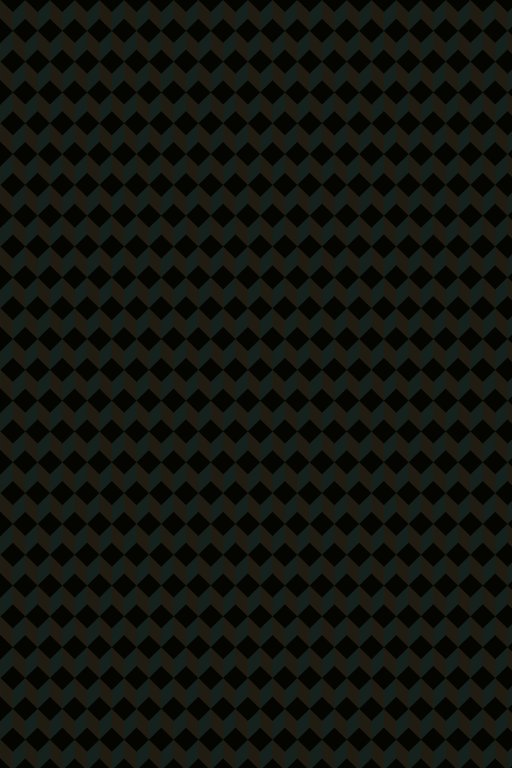
Give the GLSL for this pattern, as a WebGL 1 fragment shader.

```glsl
precision mediump float;
// Tumbling blocks: staggered rows of near-black diamonds, each the top of a
// cube whose left face is brown and right face is teal. One unit is one cube
// width; rows are counted downward from the top edge of the canvas.

uniform vec2 u_resolution;

const float ROW_STEP = 1.246;
const float HALF_HEIGHT = 0.489;

// Signed horizontal offset from the nearest cube centre in a row;
// even rows are shifted by half a cube.
float offsetInRow(float x, float row) {
  float shift = 0.5 * (1.0 - mod(row, 2.0));
  return fract(x - shift + 0.5) - 0.5;
}

// Signed distance to the diamond that tops a cube.
float diamond(vec2 p) {
  vec2 normal = normalize(vec2(HALF_HEIGHT, 0.5));
  return dot(abs(p) - vec2(0.5, 0.0), normal);
}

void main() {
  float scale = 31.05 / u_resolution.y;
  vec2 p = vec2(gl_FragCoord.x, u_resolution.y - gl_FragCoord.y) * scale;
  p.x -= 0.02;
  float soft = 0.6 * scale;

  // Side faces hang below the row above this point.
  float dx = offsetInRow(p.x, floor(p.y / ROW_STEP));
  float edge = sign(dx) * (0.25 - abs(abs(dx) - 0.25));
  vec3 brown = vec3(0.13, 0.11, 0.065);
  vec3 teal = vec3(0.08, 0.13, 0.11);
  vec3 color = mix(brown, teal, smoothstep(-soft, soft, edge));

  // Top faces come from the nearest row.
  float row = floor(p.y / ROW_STEP + 0.5);
  vec2 q = vec2(offsetInRow(p.x, row), p.y - row * ROW_STEP);
  vec3 black = vec3(0.015, 0.016, 0.0);
  color = mix(black, color, smoothstep(-soft, soft, diamond(q)));

  gl_FragColor = vec4(color, 1.0);
}
```
